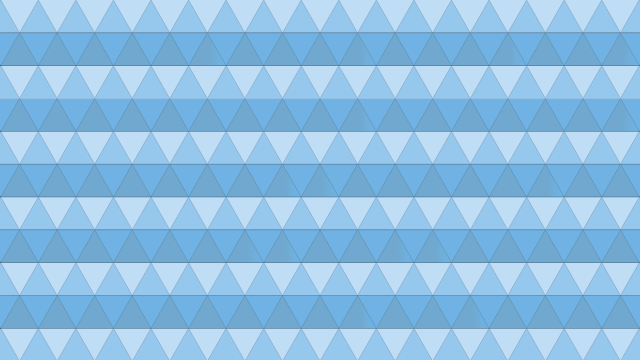
This pattern is drawn by a Shadertoy shader. Its source:

```glsl
// Bands of equilateral-style triangles in blues, alternating pale and deep rows.
// Each row is folded about its triangle axes, so one slanted edge distance
// colours every triangle; thin dark seams are laid over by box coverage.

const float ROW_HEIGHT = 0.0912;     // lengths are fractions of canvas height
const float TRI_WIDTH = 0.10433;
const float LEFT_OFFSET = 0.0021;
const float SEAM_WIDTH = 0.0016;
const float ROW_SEAM = 0.75;         // seam opacities
const float SLANT_SEAM = 0.32;
const float FAINT_SEAM = 0.1;
const float FAINT_INDEX = 3.0;       // row seam that is worn away, from the top
const float FADE_SHARE = 0.14;       // share of deep triangles with a faded side
const vec3 PALE_DOWN = vec3(0.75, 0.87, 0.96);
const vec3 PALE_UP = vec3(0.59, 0.78, 0.93);
const vec3 DEEP_DOWN = vec3(0.44, 0.70, 0.89);
const vec3 DEEP_UP = vec3(0.44, 0.66, 0.81);
const vec3 SEAM_COLOR = vec3(0.22, 0.32, 0.40);

float hash(vec2 p) {
    return fract(sin(dot(p, vec2(127.1, 311.7))) * 43758.5);
}

// Share of a pixel covered by a seam whose centre is d away
float seamCoverage(float d, float pixel) {
    float halfWidth = 0.5 * SEAM_WIDTH;
    float nearEdge = max(-halfWidth, d - 0.5 * pixel);
    float farEdge = min(halfWidth, d + 0.5 * pixel);
    return clamp((farEdge - nearEdge) / pixel, 0.0, 1.0);
}

// 1 where the signed distance is negative, softened over one pixel
float insideMask(float d, float pixel) {
    return clamp(0.5 - d / pixel, 0.0, 1.0);
}

void mainImage(out vec4 fragColor, in vec2 fragCoord) {
    float pixel = 1.0 / iResolution.y;
    vec2 uv = fragCoord * pixel;

    // Rows count down from the top; odd rows shift by half a triangle
    float y = (1.0 - uv.y) / ROW_HEIGHT;
    float row = floor(y);
    float drop = y - row;
    float x = (uv.x - LEFT_OFFSET) / TRI_WIDTH + 0.5 * mod(row, 2.0);
    float column = floor(x + 0.5);
    float side = x - column;

    // Signed distances to the slanted edges and to the deep bands
    float slope = ROW_HEIGHT / length(vec2(ROW_HEIGHT, 0.5 * TRI_WIDTH));
    float slant = (abs(side) - 0.5 * drop) * TRI_WIDTH * slope;
    float band = (abs(mod(y - 0.5, 2.0) - 1.0) - 0.5) * ROW_HEIGHT;
    float up = insideMask(slant, pixel);
    float deep = insideMask(band, pixel);

    // A few deep triangles fade toward blue on their right side
    float faded = step(1.0 - FADE_SHARE, hash(vec2(column, row)));
    float fade = faded * smoothstep(0.0, 0.4, side) * 0.8;
    vec3 deepUp = mix(DEEP_UP, DEEP_DOWN, fade);
    vec3 color = mix(mix(PALE_DOWN, PALE_UP, up),
                     mix(DEEP_DOWN, deepUp, up), deep);

    // Slanted seams, then row seams; the canvas top has none
    color = mix(color, SEAM_COLOR, SLANT_SEAM * seamCoverage(abs(slant), pixel));
    float seamIndex = floor(y + 0.5);
    float strength = seamIndex == FAINT_INDEX ? FAINT_SEAM : ROW_SEAM;
    strength *= step(0.5, seamIndex);
    float rowDistance = abs(y - seamIndex) * ROW_HEIGHT;
    color = mix(color, SEAM_COLOR, strength * seamCoverage(rowDistance, pixel));

    // Small dark ticks where even seams meet the left border
    float tick = insideMask(uv.x - LEFT_OFFSET, pixel) * (1.0 - mod(seamIndex, 2.0));
    color *= 1.0 - 0.7 * tick * strength * seamCoverage(rowDistance, pixel);

    fragColor = vec4(color, 1.0);
}
```
